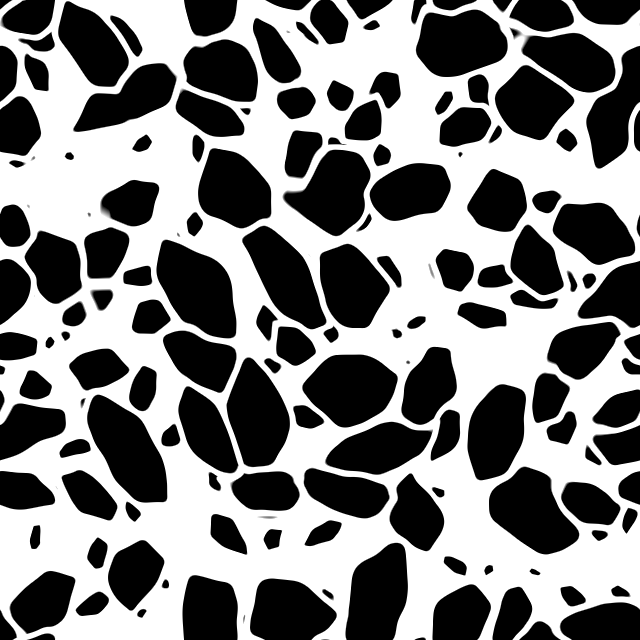
Write a WebGL 2 fragment shader that draws this texture.

```glsl
#version 300 es
precision highp float;
// Scattered black stone chips of mixed sizes on white, tiling in both directions.

uniform vec2 u_resolution;
out vec4 fragColor;

const float TAU = 6.2831853;
const int SIDES = 7;
const vec3 PAPER = vec3(1.0);
const vec3 INK = vec3(0.0);

float hash(vec2 cell, float seed) {
    return fract(sin(dot(cell, vec2(127.1, 311.7)) + seed * 74.7) * 43758.5453);
}

// Maximum with a rounded crease of width k.
float smoothMax(float a, float b, float k) {
    float h = max(k - abs(a - b), 0.0);
    return max(a, b) + h * h / (4.0 * k);
}

// Value noise that wraps after a whole number of cells.
float wrappedNoise(vec2 p, float cells, float seed) {
    vec2 g = p * cells;
    vec2 i = floor(g);
    vec2 f = smoothstep(0.0, 1.0, g - i);
    vec2 lo = mod(i, cells);
    vec2 hi = mod(i + 1.0, cells);
    float bottom = mix(hash(lo, seed), hash(vec2(hi.x, lo.y), seed), f.x);
    float top = mix(hash(vec2(lo.x, hi.y), seed), hash(hi, seed), f.x);
    return mix(bottom, top, f.y);
}

// Signed distance to a rounded convex chip whose sides hug a random ellipse.
float chip(vec2 q, vec2 id, float radius, float seed) {
    float angle = TAU * hash(id, seed);
    float stretch = sqrt(mix(1.0, 2.6, hash(id, seed + 1.0)));
    vec2 axes = radius * vec2(stretch, 1.0 / stretch);
    float c = cos(angle), s = sin(angle);
    q = vec2(c * q.x + s * q.y, c * q.y - s * q.x);

    float d = -1.0;
    for (int k = 0; k < SIDES; k++) {
        float side = float(k);
        float turn = side + 0.7 * hash(id, seed + 10.0 + side);
        float t = TAU * turn / float(SIDES);
        vec2 slope = vec2(cos(t), sin(t)) / axes;
        float offset = mix(0.75, 1.05, hash(id, seed + 20.0 + side));
        d = smoothMax(d, (dot(q, slope) - offset) / length(slope), 0.15 * radius);
    }
    return d;
}

// Distances to the nearest and second nearest chip of one scattered layer.
vec2 nearestTwo(vec2 p, float cells, vec2 radii, float seed) {
    vec2 nearest = vec2(1.0);
    vec2 home = floor(p * cells);
    for (int y = -2; y <= 2; y++) {
        for (int x = -2; x <= 2; x++) {
            vec2 cell = home + vec2(x, y);
            vec2 id = mod(cell, cells);
            vec2 jitter = vec2(hash(id, seed + 2.0), hash(id, seed + 3.0));
            vec2 center = (cell + mix(vec2(0.1), vec2(0.9), jitter)) / cells;
            float radius = mix(radii.x, radii.y, hash(id, seed + 4.0));
            float d = chip(p - center, id, radius, seed);
            nearest = vec2(min(nearest.x, d), min(nearest.y, max(nearest.x, d)));
        }
    }
    return nearest;
}

// Cuts a clear gap where two chips of a layer meet.
float separated(vec2 nearest, float gap) {
    float cut = 0.5 * (gap - (nearest.y - nearest.x));
    return smoothMax(nearest.x, cut, 0.006);
}

void main() {
    vec2 uv = gl_FragCoord.xy / u_resolution;
    float pixel = 1.0 / min(u_resolution.x, u_resolution.y);
    float gap = 0.009;

    // Slight roughness of the broken edges
    vec2 rough = vec2(wrappedNoise(uv, 32.0, 5.0), wrappedNoise(uv, 32.0, 6.0));
    vec2 p = uv + 0.006 * (rough - 0.5);

    // Large stones first, then small chips in the space between them
    float stones = separated(nearestTwo(p, 8.0, vec2(0.028, 0.074), 40.0), gap);
    float crumbs = separated(nearestTwo(p, 11.0, vec2(0.006, 0.03), 90.0), gap);
    crumbs = smoothMax(crumbs, gap - stones, 0.008);

    float d = min(stones, crumbs);
    float paper = clamp(0.5 + d / pixel, 0.0, 1.0);
    fragColor = vec4(mix(INK, PAPER, paper), 1.0);
}
```
